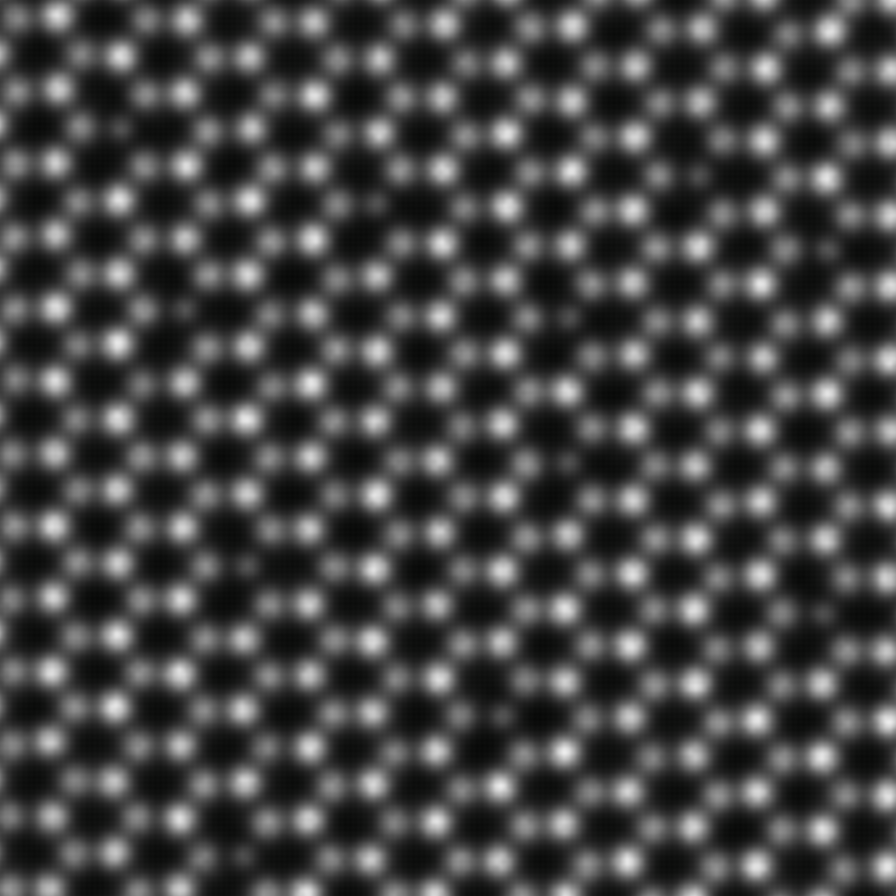
This pattern is drawn by a WebGL 1 fragment shader. Its source:

```glsl
precision highp float;

// Grey honeycomb lattice of soft spots on black, like a micrograph of atoms.
// Each cell of a slightly skewed lattice holds one bright and one dim Gaussian
// spot; hashes vary their strength and place, and weaken a few bright ones.

#define ORIGIN vec2(0.4922, 0.6484)       // one bright spot
#define STEP_A vec2(0.0721, 0.0391)       // lattice vectors
#define STEP_B vec2(0.00075, 0.0810)
#define PAIR_OFFSET vec2(-0.0458, -0.0012) // from bright to dim spot
#define SPOT_SIGMA 0.0131
#define BRIGHT_LEVEL 0.77
#define DIM_LEVEL 0.49
#define LEVEL_SPREAD 0.20
#define POSITION_JITTER 0.0036
#define DEFECT_RATE 0.045
#define FLOOR_LEVEL 0.028
#define GRAIN 0.10

uniform vec2 u_resolution;

vec3 hash3(vec2 p) {
  vec3 q = fract(vec3(p.xyx) * vec3(0.1031, 0.1030, 0.0973));
  q += dot(q, q.yxz + 33.33);
  return fract((q.xxy + q.yzz) * q.zyx);
}

float valueNoise(vec2 p) {
  vec2 i = floor(p);
  vec2 f = fract(p);
  f = f * f * (3.0 - 2.0 * f);
  float low = mix(hash3(i).x, hash3(i + vec2(1.0, 0.0)).x, f.x);
  float high = mix(hash3(i + vec2(0.0, 1.0)).x, hash3(i + 1.0).x, f.x);
  return mix(low, high, f.y);
}

float gaussianSpot(vec2 d, float sigma) {
  return exp(-0.5 * dot(d, d) / (sigma * sigma));
}

// Lattice coordinates of a displacement on the canvas
vec2 toLattice(vec2 d) {
  float area = STEP_A.x * STEP_B.y - STEP_A.y * STEP_B.x;
  return vec2(d.x * STEP_B.y - d.y * STEP_B.x,
              d.y * STEP_A.x - d.x * STEP_A.y) / area;
}

// Bright and dim spot of one cell
float spotPair(vec2 d, vec2 cell) {
  vec3 brightRnd = hash3(cell + 71.0);
  vec3 dimRnd = hash3(cell + 213.0);
  float defect = step(hash3(cell + 137.0).x, DEFECT_RATE);

  vec2 brightPos = d - (brightRnd.xy - 0.5) * POSITION_JITTER;
  vec2 dimPos = d - PAIR_OFFSET - (dimRnd.xy - 0.5) * POSITION_JITTER;
  float brightLevel = BRIGHT_LEVEL * (1.0 + (brightRnd.z - 0.5) * LEVEL_SPREAD);
  float dimLevel = DIM_LEVEL * (1.0 + (dimRnd.z - 0.5) * LEVEL_SPREAD);
  brightLevel *= mix(1.0, 0.34, defect);

  return brightLevel * gaussianSpot(brightPos, SPOT_SIGMA * mix(1.0, 0.87, defect))
       + dimLevel * gaussianSpot(dimPos, SPOT_SIGMA * 1.02);
}

void main() {
  vec2 p = gl_FragCoord.xy / u_resolution;

  // Sum the spots of the nearest cells
  vec2 home = floor(toLattice(p - ORIGIN - 0.5 * PAIR_OFFSET) + 0.5);
  float light = 0.0;
  for (int j = -1; j <= 1; j++) {
    for (int i = -1; i <= 1; i++) {
      vec2 cell = home + vec2(float(i), float(j));
      vec2 center = ORIGIN + cell.x * STEP_A + cell.y * STEP_B;
      light += spotPair(p - center, cell);
    }
  }

  // Soft grain and a faint scan mesh
  light *= 1.0 + GRAIN * (valueNoise(p * 130.0) - 0.5);
  vec2 mesh = cos(6.2832 * 170.0 * p);
  float haze = 0.025 * valueNoise(p * 45.0 + 19.0);
  light += FLOOR_LEVEL + haze + 0.004 * (mesh.x + mesh.y);

  // Neutral grey, with a trace of green in the darks
  vec3 color = vec3(light) + vec3(0.0, 0.004, 0.0) * (1.0 - smoothstep(0.05, 0.15, light));
  gl_FragColor = vec4(clamp(color, 0.0, 1.0), 1.0);
}
```
